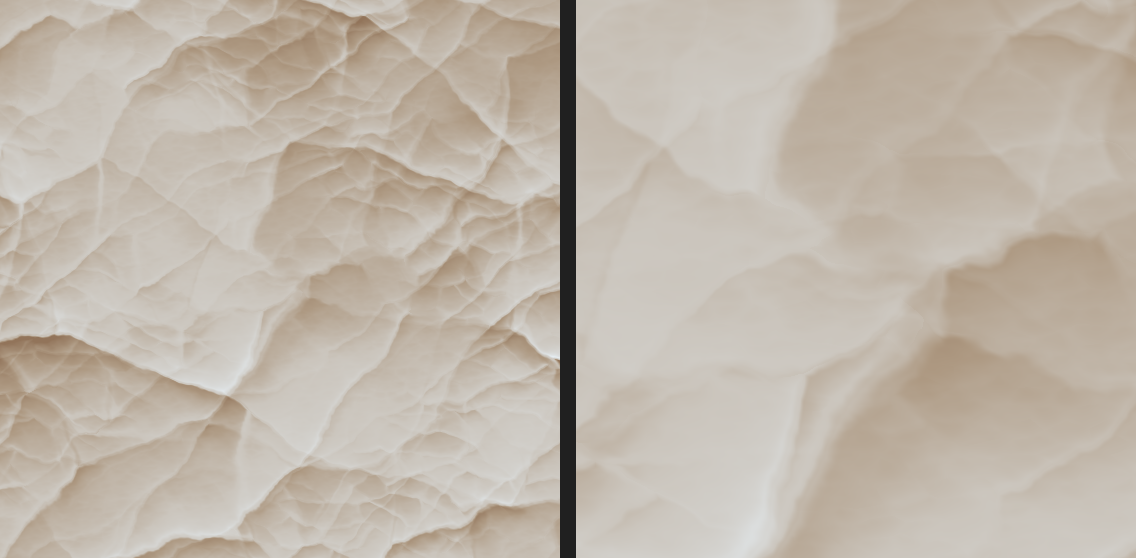
Left: the whole. Right: its middle third, enlarged.
This texture is drawn by a Shadertoy shader. Its source:

```glsl
vec2 hash2(vec2 c) {
    return fract(sin(vec2(dot(c, vec2(127.1, 311.7)), dot(c, vec2(269.5, 183.3)))) * 43758.5);
}

// Layered sines, about -1 to 1
float waves(vec2 p) {
    return 0.5 * sin(p.x + 1.7 * sin(p.y * 0.8 + 0.6))
         + 0.3 * sin(p.y * 1.9 - p.x * 0.9 + 2.0)
         + 0.2 * sin(p.x * 3.1 + p.y * 2.3 + sin(p.y * 3.7));
}

// Cellular facets stretched along an angle, shaded on both sides of each fold
float foldedFacets(vec2 p, float angle, float scale, float softness) {
    float c = cos(angle), s = sin(angle);
    mat2 stretch = mat2(0.6 * c, -1.2 * s, 0.6 * s, 1.2 * c) * scale;
    vec2 light = normalize(stretch * vec2(-0.3, 0.95));
    vec2 q = stretch * p + scale * 7.3;
    vec2 cell = floor(q), local = fract(q);

    // Nearest facet centre
    vec2 nearCell = vec2(0.0), nearOffset = vec2(0.0);
    float nearest = 9.0;
    for (int y = -1; y <= 1; y++)
    for (int x = -1; x <= 1; x++) {
        vec2 g = vec2(x, y);
        vec2 offset = g + hash2(cell + g) - local;
        float d = dot(offset, offset);
        if (d < nearest) {
            nearest = d;
            nearCell = g;
            nearOffset = offset;
        }
    }

    // Shadow or light from every surrounding fold
    vec2 facet = hash2(cell + nearCell + 31.0);
    float tone = 0.5 * (facet.x - 0.5) - 0.4 * (facet.y - 0.2) * dot(-nearOffset, light);
    float edge = 9.0, ridge = 0.0;
    for (int y = -2; y <= 2; y++)
    for (int x = -2; x <= 2; x++) {
        vec2 g = vec2(x, y);
        if (g == nearCell) continue;
        vec2 offset = g + hash2(cell + g) - local;
        vec2 normal = normalize(offset - nearOffset);
        float d = dot(0.5 * (offset + nearOffset), normal);
        float strength = hash2(2.0 * cell + g + nearCell + 5.0).x;
        strength *= strength;
        float slope = dot(normal, light);
        float falloff = 0.9 * exp(-d * 22.0) + 0.5 * exp(-d * 5.0);
        tone -= strength * slope * (slope > 0.0 ? 1.0 : 0.6) * falloff;
        ridge += strength * exp(-d * d / (2.0 * softness * softness));
        edge = min(edge, d);
    }
    return tone * smoothstep(0.0, softness, edge) + 0.3 * min(ridge, 1.2);
}

vec3 paperColor(float t) {
    vec3 shade = vec3(0.68, 0.60, 0.51);
    vec3 brown = vec3(0.59, 0.48, 0.38);
    vec3 pale = vec3(0.80, 0.78, 0.75);
    t -= 0.6 * max(t - 0.95, 0.0);
    return t > 0.0 ? mix(shade, pale, t) : mix(shade, brown, min(-t / 0.8, 1.2));
}

void mainImage(out vec4 fragColor, in vec2 fragCoord) {
    vec2 uv = fragCoord / iResolution.y;

    // Bend the folds, with smaller wobbles on top
    vec2 p = uv + 0.026 * vec2(waves(uv * 8.0), waves(uv.yx * 9.0 + 4.0));
    p += 0.006 * vec2(waves(uv * 34.0 + 1.0), waves(uv.yx * 37.0 + 7.0));
    p += 0.002 * vec2(waves(uv.yx * 120.0), waves(uv * 135.0 + 3.0));

    // Crinkles gather in patches and folds wear unevenly
    float crumpled = smoothstep(-0.4, 0.5, waves(uv * 7.0 + 2.5));
    float wear = 0.9 + 0.5 * waves(uv * 13.0 + 9.0);

    float tone = 0.60 + 0.16 * waves(uv * 5.0 + 6.0);
    tone += 1.45 * wear * foldedFacets(p, -0.42, 3.2, 0.018);
    tone += 1.0 * wear * foldedFacets(p, 0.72, 5.5, 0.03);
    tone += 0.9 * mix(0.3, 1.0, crumpled) * foldedFacets(p, 0.6, 10.0, 0.05);
    tone += 0.6 * mix(0.12, 1.0, crumpled) * foldedFacets(p, -0.3, 21.0, 0.09);

    // Faint fibre grain
    tone += 0.14 * foldedFacets(uv, 0.05, 75.0, 0.3);

    fragColor = vec4(paperColor(tone), 1.0);
}
```
